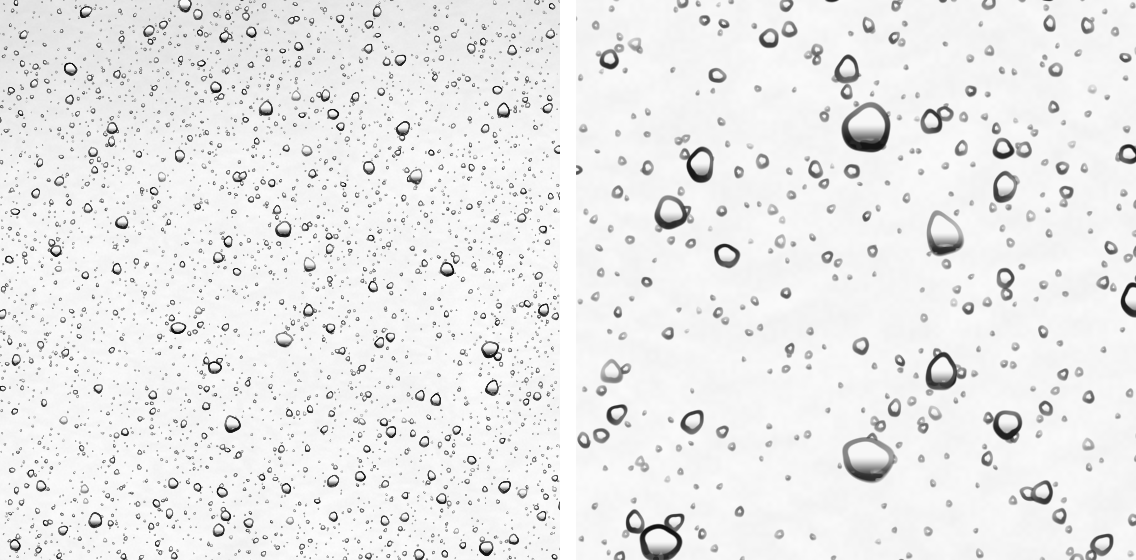
Left, the full canvas; right, a detail of the centre.
Give the GLSL for this texture, as a Shadertoy shader.

```glsl
// Raindrops of many sizes scattered on a pale, backlit window pane.

vec4 hash4(vec2 p, float seed) {
    vec4 q = fract(vec4(p.xyx, p.y + seed) * vec4(0.1031, 0.1030, 0.0973, 0.1099) + seed * 0.137);
    q += dot(q, q.wzxy + 33.33);
    return fract((q.xxyz + q.yzzw) * q.zywx);
}

float valueNoise(vec2 p) {
    vec2 i = floor(p), f = fract(p);
    f = f * f * (3.0 - 2.0 * f);
    float low = mix(hash4(i, 9.0).x, hash4(i + vec2(1, 0), 9.0).x, f.x);
    float high = mix(hash4(i + vec2(0, 1), 9.0).x, hash4(i + vec2(1, 1), 9.0).x, f.x);
    return mix(low, high, f.y);
}

// Draws one drop over the tone: a dark rim, a clear top and a shaded foot.
float paintDrop(float tone, vec2 offset, float radius, float ink, vec4 rnd, float blur) {
    // Tilted egg outline with a narrower top
    float tilt = mix(-0.95, 0.4, rnd.x);
    if (rnd.y > 0.8) tilt += 1.3;
    float c = cos(tilt), s = sin(tilt);
    vec2 q = mat2(c, -s, s, c) * offset / radius;
    q.x *= 1.0 + 0.22 * rnd.z * clamp(q.y, -1.5, 1.5);
    q.x /= mix(0.68, 0.96, rnd.w);
    float angle = atan(q.y, q.x);
    float wobble = 0.05 * sin(3.0 * angle + 6.3 * rnd.y) + 0.025 * sin(5.0 * angle + 20.0 * rnd.z);
    float dist = (length(q) - 1.0 - wobble) * radius;
    float inside = 1.0 - smoothstep(-blur, blur, dist);

    // Rim is thicker towards the foot and fades on one side
    vec2 dir = offset / max(length(offset), 1e-5);
    float foot = smoothstep(0.2, -1.0, dir.y + 0.25 * dir.x);
    float width = 0.00065 + radius * mix(0.055, 0.13, foot);
    float rim = 1.0 - smoothstep(width - blur * 0.5, width + blur, abs(dist + width * 0.7));
    float fade = 0.5 + 0.5 * sin(angle + 6.3 * rnd.w);
    rim *= ink * (1.0 - 0.4 * fade * fade);

    // Refracted ground: grey gradient with small bright glints
    float height = offset.y / radius;
    float size = smoothstep(0.004, 0.013, radius);
    float ground = smoothstep(0.15, -0.75, height + 0.15 * (rnd.x - 0.5));
    float glint = smoothstep(0.5, 0.8, valueNoise(offset / radius * vec2(4.0, 6.0) + rnd.xy * 90.0));
    glint *= smoothstep(-0.35, -0.6, height);
    float body = 0.97 - ground * mix(0.16, 0.72, size * size);
    body = mix(body, 0.8, glint * 0.75);
    tone = mix(tone, body, inside);
    return mix(tone, 0.05, rim);
}

// Scatters drops of one size class, one per occupied cell.
float scatterDrops(float tone, vec2 uv, float cells, float share, vec2 radii, float ink, float blur) {
    vec2 home = floor(uv * cells);
    for (int y = -1; y <= 1; y++)
    for (int x = -1; x <= 1; x++) {
        vec2 cell = home + vec2(x, y);
        vec4 place = hash4(cell, cells);
        vec4 shape = hash4(cell + 71.0, cells + 3.0);
        float density = share * mix(0.6, 1.4, valueNoise(cell / cells * 9.0 + cells));
        if (place.z > density) continue;
        vec2 center = (cell + 0.06 + 0.88 * place.xy) / cells;
        float radius = mix(radii.x, radii.y, place.w * place.w);
        float strength = ink * mix(0.75, 1.0, shape.y);
        if (shape.z > 0.94) strength *= 0.5;
        vec2 offset = uv - center;
        if (dot(offset, offset) < radius * radius * 4.0 + 1e-5)
            tone = paintDrop(tone, offset, radius, strength, shape, blur);
    }
    return tone;
}

void mainImage(out vec4 fragColor, in vec2 fragCoord) {
    vec2 uv = fragCoord / iResolution.y;
    float blur = max(0.6 / iResolution.y, 0.0009);

    // Pale pane, dimmer towards the upper left, with faint smears
    float shade = smoothstep(0.6, 1.1, uv.y + 0.18 * (0.5 - uv.x));
    float smear = valueNoise(uv * vec2(60.0, 110.0) + 4.0 * valueNoise(uv * 12.0));
    float tone = 0.968 - 0.075 * shade;
    tone += 0.018 * (valueNoise(uv * 7.0) - 0.5) + 0.022 * (smear - 0.5);
    tone += 0.014 * (valueNoise(uv * 330.0) - 0.5);

    // From fine mist to the largest drops
    tone = scatterDrops(tone, uv, 73.0, 0.50, vec2(0.0012, 0.0027), 0.42, blur);
    tone = scatterDrops(tone, uv, 41.0, 0.42, vec2(0.0028, 0.0052), 0.68, blur);
    tone = scatterDrops(tone, uv, 21.0, 0.48, vec2(0.0053, 0.0095), 0.93, blur);
    tone = scatterDrops(tone, uv, 11.0, 0.36, vec2(0.0098, 0.0155), 1.0, blur);

    fragColor = vec4(vec3(clamp(tone, 0.0, 1.0)), 1.0);
}
```
